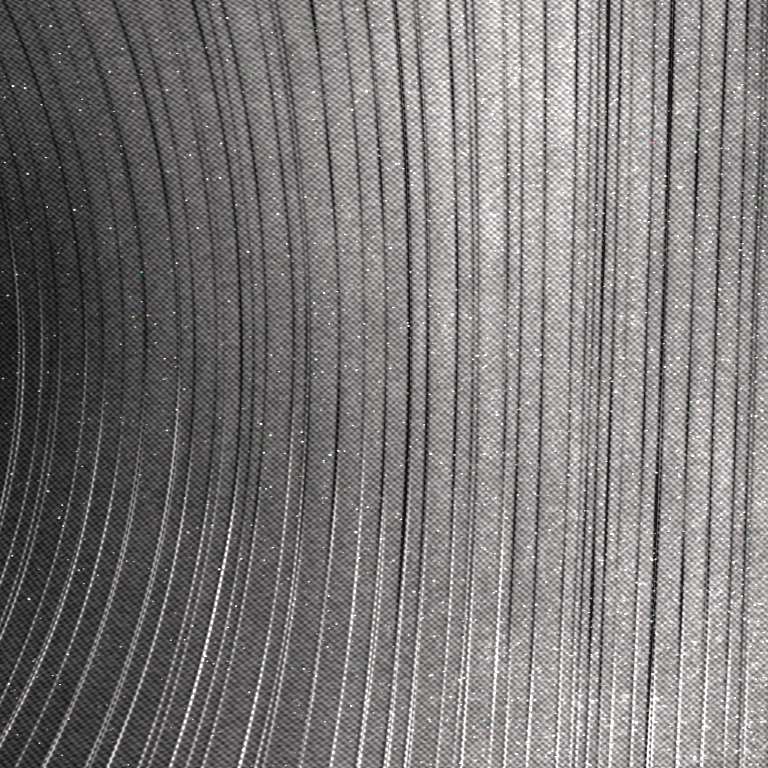
This texture is drawn by a three.js fragment shader. Its source:

```glsl
// Dark pleated mesh fabric: folds bow to the left above and below the middle.
// The bend is inverted to a fold coordinate, on which jittered pleats are drawn,
// then a staggered weave, grain and scattered glitter are laid over broad light.
varying vec2 vUv;

float hash(vec2 p) {
  vec3 q = fract(vec3(p.xyx) * 0.1031);
  q += dot(q, q.yzx + 33.33);
  return fract((q.x + q.y) * q.z);
}

float noise(vec2 p) {
  vec2 i = floor(p), f = fract(p);
  f = f * f * (3.0 - 2.0 * f);
  return mix(mix(hash(i), hash(i + vec2(1, 0)), f.x),
             mix(hash(i + vec2(0, 1)), hash(i + vec2(1, 1)), f.x), f.y);
}

float bump(vec2 p, vec2 center, vec2 size) {
  vec2 q = (p - center) / size;
  return exp(-dot(q, q));
}

// Position across the folds, measured where they run vertical.
float foldCoord(vec2 p) {
  float dy = p.y - 0.55;
  float u = p.x;
  for (int i = 0; i < 10; i++) {
    float bend = 0.56 * exp(-u * u / 0.176) * dy * dy;
    float tilt = 0.034 * smoothstep(0.45, 0.85, u) * dy;
    u = mix(u, p.x + bend - tilt, 0.8);
  }
  return u;
}

// x: shadow in the crease, y: light on its edge.
vec2 pleat(float u, float y, float center, float strength, float seed) {
  float d = u - center + 0.003 * (noise(vec2(y * 5.0, seed * 91.0)) - 0.5);
  float start = 0.66 - 0.5 * center + 0.22 * (seed - 0.5);
  float lit = smoothstep(start, start - 0.2, y);
  float crease = exp(-pow(d / 0.0023, 2.0));
  float slope = exp(-abs(d) / 0.006) * step(0.0, d) * 0.25;
  float wear = 0.35 + 0.95 * noise(vec2(y * 9.0, seed * 57.0));
  float shade = (crease + slope) * strength * wear * (1.0 - 0.5 * lit);
  float edge = exp(-pow((d - 0.0036) / 0.0018, 2.0));
  return vec2(shade, edge * lit * wear * (0.5 + 0.5 * fract(seed * 7.3)));
}

vec2 pleatRow(float u, float y, float count, float depth) {
  vec2 most = vec2(0.0);
  float cell = floor(u * count);
  for (int i = -1; i <= 1; i++) {
    float id = cell + float(i);
    float seed = hash(vec2(id, count));
    float center = (id + 0.5 + 0.5 * (seed - 0.5)) / count;
    float strength = 0.45 + 0.5 * hash(vec2(id, 9.0));
    most = max(most, depth * pleat(u, y, center, strength, seed));
  }
  return most;
}

// Broad light: dark at the left, brightest at the upper right of the middle.
float broadLight(vec2 p) {
  float l = mix(0.19, 0.63, smoothstep(-0.05, 0.75, p.x));
  l += 0.17 * bump(p, vec2(0.64, 0.88), vec2(0.2, 0.3));
  l += 0.09 * bump(p, vec2(0.3, 0.95), vec2(0.22, 0.28));
  l += 0.07 * bump(p, vec2(0.02, 1.0), vec2(0.15, 0.2));
  l += 0.06 * bump(p, vec2(0.84, 0.28), vec2(0.16, 0.3));
  l -= 0.07 * bump(p, vec2(0.0, 0.55), vec2(0.13, 0.2));
  l -= 0.07 * bump(p, vec2(0.5, 0.2), vec2(0.25, 0.3));
  l -= 0.07 * bump(p, vec2(1.0, 0.8), vec2(0.1, 0.3));
  return l;
}

vec3 glitter(vec2 p) {
  vec3 sum = vec3(0.0);
  for (int layer = 0; layer < 3; layer++) {
    float k = float(layer);
    float count = 38.0 + 34.0 * k;
    vec2 id = floor(p * count), seed = id + 71.0 * k;
    vec2 spot = 0.25 + 0.5 * vec2(hash(seed + 3.0), hash(seed + 8.0));
    vec2 away = (fract(p * count) - spot) / count;
    float dist = length(away * vec2(0.8, 1.1));
    float on = step(hash(seed + 15.0), 0.06 + 0.2 * smoothstep(0.2, 0.95, p.x));
    float radius = 0.0026 - 0.0004 * k;
    float power = 0.2 + 0.6 * pow(hash(seed + 21.0), 2.0);
    vec3 hue = 0.5 + 0.5 * cos(6.28 * (hash(seed + 31.0) + vec3(0.0, 0.33, 0.67)));
    vec3 tint = mix(vec3(1.0), hue, 0.6 * step(0.75, hash(seed + 40.0)));
    sum += on * power * tint * smoothstep(radius, radius * 0.2, dist);
  }
  return sum;
}

void main() {
  vec2 p = vUv;
  float u = foldCoord(p);
  float light = broadLight(p);

  // Uneven sheen between folds
  light *= 0.94 + 0.12 * noise(vec2(u * 60.0, p.y * 3.0));
  light *= 0.95 + 0.1 * noise(p * 14.0);

  // Flat staggered cells, stronger along the falling diagonal, and grain
  vec2 thread = 6.2832 * vec2(112.0 * u, 124.0 * p.y);
  float weave = 0.62 * cos(thread.x + thread.y) + 0.38 * cos(thread.x - thread.y);
  float grain = noise(vec2(u * 210.0, p.y * 380.0)) - 0.5;
  light += (0.05 + 0.19 * light) * weave + (0.06 + 0.24 * light) * grain;

  // Creases and lit edges, with three deep folds
  vec2 folds = max(pleatRow(u, p.y, 33.0, 1.0), pleatRow(u, p.y, 19.0, 0.6));
  folds = max(folds, pleat(u, p.y, 0.533, 1.15, 0.2));
  folds = max(folds, pleat(u, p.y, 0.782, 0.95, 0.3));
  folds = max(folds, pleat(u, p.y, 0.862, 1.25, 0.4));
  float soften = mix(0.7, 1.0, smoothstep(0.05, 0.4, p.x));
  light *= 1.0 - 0.86 * soften * min(folds.x * (1.0 - 0.3 * weave), 1.0);
  light += folds.y * (0.8 + 0.3 * weave) * 0.85;

  // Small glints where the cloth faces the light
  float glint = smoothstep(0.7, 0.95, noise(vec2(u * 170.0, p.y * 200.0) + 40.0));
  light += 0.2 * glint * smoothstep(0.3, 0.8, p.x) * smoothstep(0.6, 0.1, p.y);

  vec3 color = max(light, 0.05) * vec3(1.02, 0.995, 0.995) + glitter(p);
  gl_FragColor = vec4(clamp(color, 0.0, 1.0), 1.0);
}
```
